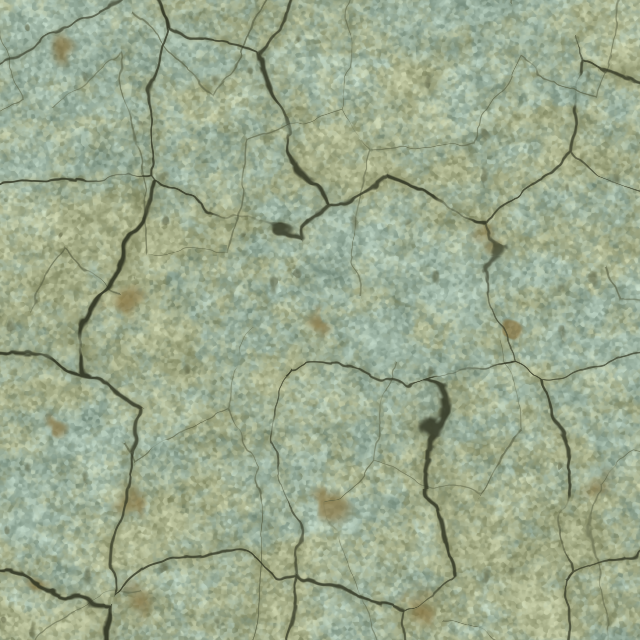
Reproduce this texture procedurally as a Shadertoy shader.

```glsl
// Weathered sage-green plaster with ochre stains and a web of dark cracks.

vec2 hash22(vec2 p) {
    vec3 q = fract(p.xyx * vec3(.1031, .1030, .0973));
    q += dot(q, q.yzx + 33.33);
    return fract((q.xx + q.yz) * q.zy);
}

// Soft cellular noise: two independent random values blended between cells.
vec2 mottle(vec2 p) {
    vec2 cell = floor(p), sum = vec2(0);
    float total = 0.;
    for (int j = -1; j <= 1; j++)
    for (int i = -1; i <= 1; i++) {
        vec2 id = cell + vec2(i, j);
        vec2 toPoint = id + hash22(id) - p;
        float weight = exp(-6. * dot(toPoint, toPoint));
        sum += weight * hash22(id + 57.);
        total += weight;
    }
    return sum / total;
}

// Cell borders as cracks: x is the dark core, y the stained halo around it.
vec2 cracks(vec2 p, vec2 scale, float keep, float width, float rough) {
    vec2 q = p * scale, cell = floor(q), nearId = cell, nearPoint = vec2(0);
    float nearest = 9.;
    for (int j = -1; j <= 1; j++)
    for (int i = -1; i <= 1; i++) {
        vec2 id = cell + vec2(i, j);
        vec2 r = id + .12 + .76 * hash22(id) - q;
        if (dot(r, r) < nearest) { nearest = dot(r, r); nearPoint = r; nearId = id; }
    }
    vec2 result = vec2(0);
    float soften = max(.0013, .8 / iResolution.y);
    for (int j = -2; j <= 2; j++)
    for (int i = -2; i <= 2; i++) {
        vec2 id = nearId + vec2(i, j);
        if (i == 0 && j == 0) continue;
        vec2 r = id + .12 + .76 * hash22(id) - q;
        vec2 normal = normalize(r - nearPoint);
        float d = dot(.5 * (r + nearPoint), normal) / length(normal * scale);
        vec2 h = hash22(nearId + id + 211.);
        if (h.y > keep) continue;
        // Upright cracks open wider than level ones.
        float w = width * mix(.3, 1., h.x * h.x) * mix(.6, 1.1, abs(normal.x));
        w *= .45 + 1.1 * rough;
        float strength = mix(.6, 1., h.x) * smoothstep(-.1, .4, rough);
        float core = strength * (1. - smoothstep(w * .3, w + soften, d));
        float halo = strength * exp(-d / (w * 2. + .002));
        result = max(result, vec2(core, halo));
    }
    return result;
}

// Scattered blots, one at most per grid cell, with ragged outlines.
float blots(vec2 p, vec2 scale, float share, float radius, float ragged) {
    vec2 q = p * scale, id = floor(q);
    vec2 h = hash22(id + 83.);
    vec2 centre = .3 + .4 * hash22(id + 19.);
    float d = length(fract(q) - centre) + .25 * (ragged - .5);
    return step(h.x, share) * (1. - smoothstep(0., radius * (.5 + h.y), d));
}

void mainImage(out vec4 fragColor, in vec2 fragCoord) {
    vec2 p = fragCoord / iResolution.y;

    // Noise layers from broad patches to fine grain.
    vec2 patches = mottle(p * vec2(5, 6) + 3.);
    vec2 streaks = mottle(p * vec2(13, 25) + 41.);
    vec2 flakes = mottle(p * 38. + 17.);
    vec2 specks = mottle(p * 85. + 71.);
    vec2 grain = mottle(p * 180. + 29.);

    // Cool plaster and ochre weathering.
    float ochre = .28 * patches.x + .26 * streaks.x + .18 * flakes.x
                + .16 * specks.x + .12 * grain.x;
    vec3 color = mix(vec3(.605, .695, .63), vec3(.655, .685, .535),
                     smoothstep(.3, .72, ochre));
    color += .07 * (streaks.y - .5) + .06 * (flakes.y - .5)
           + .12 * (specks.y - .5) + .17 * (grain.y - .5);

    // Rust spots and small upright flecks.
    float rust = blots(p, vec2(7), .14, .2, flakes.x);
    float fleck = blots(p + .013, vec2(24, 13), .13, .15, specks.x);
    color = mix(color, vec3(.52, .43, .22), .65 * rust);
    color = mix(color, vec3(.36, .38, .26), .55 * fleck);

    // Bend the borders so that the cracks wander and jag.
    vec2 bend = .07 * (mottle(p * 5. + 9.) - .5) + .022 * (mottle(p * 17. + 5.) - .5)
              + .007 * (flakes - .5) + .003 * (specks - .5);
    vec2 main = cracks(p + bend + 2.3, vec2(4, 3.7), .8, .0042, streaks.y);
    vec2 hair = cracks(p + bend.yx * .8 + 7.1, vec2(5.2, 3.4), .5, .0013, flakes.x);

    color = mix(color, vec3(.46, .47, .31), .5 * max(main.y, .6 * hair.y));
    color = mix(color, vec3(.33, .36, .26), .6 * hair.x);
    color = mix(color, vec3(.19, .21, .14), .92 * main.x);

    fragColor = vec4(color, 1.);
}
```
